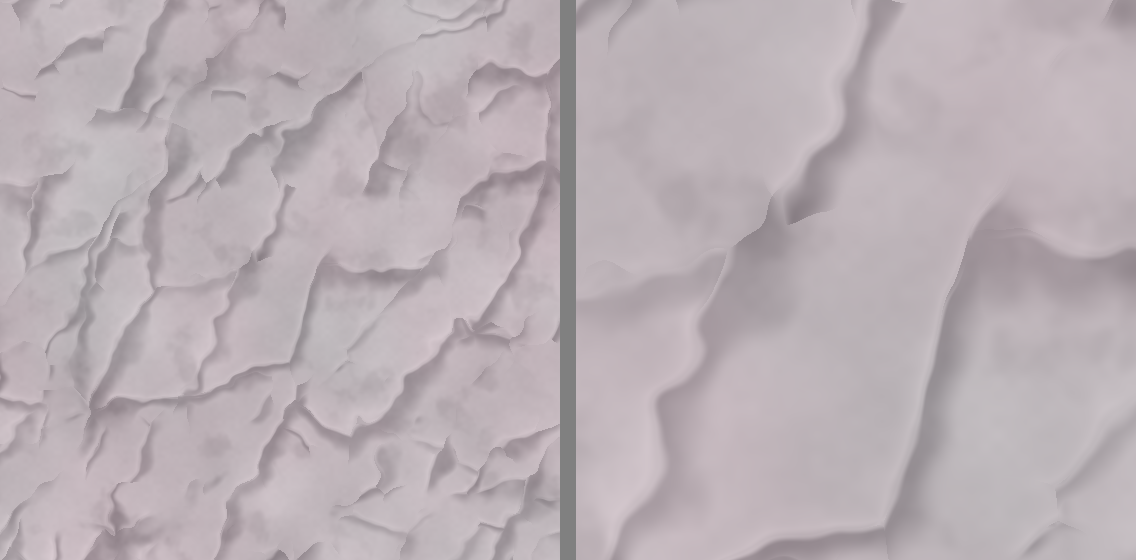
Left, the full canvas; right, a detail of the centre.
Reproduce this texture procedurally as a WebGL 2 fragment shader.

```glsl
#version 300 es
precision highp float;
// Rough trowelled plaster: smooth flakes with slanted, broken ledges.
// Two layers of warped, stretched Voronoi cells supply the ledges; each border
// casts a fading shadow on its lower right side and a thin bright lip opposite.

uniform vec2 u_resolution;
out vec4 fragColor;

const vec2 ACROSS = vec2(-0.83, 0.558);   // points to the upper left
const vec2 ALONG = vec2(0.558, 0.83);     // main run of the ledges
const vec2 SHADE_DIR = normalize(vec2(0.92, 0.40)); // in (across, along) axes

float hash(vec2 p) {
    return fract(sin(dot(p, vec2(127.1, 311.7))) * 43758.545);
}

vec2 hash2(vec2 p) {
    return vec2(hash(p), hash(p + vec2(37.3, 17.9)));
}

float noise(vec2 p) {
    vec2 i = floor(p), f = fract(p);
    f = f * f * (3.0 - 2.0 * f);
    return mix(mix(hash(i), hash(i + vec2(1, 0)), f.x),
               mix(hash(i + vec2(0, 1)), hash(i + vec2(1, 1)), f.x), f.y);
}

float fbm(vec2 p) {
    float sum = 0.0, amplitude = 0.533;
    for (int i = 0; i < 4; i++) {
        sum += amplitude * noise(p);
        p = mat2(1.6, 1.2, -1.2, 1.6) * p + 5.3;
        amplitude *= 0.5;
    }
    return sum;
}

// Feature point of a cell, relative to the cell corner
vec2 jitter(vec2 id, float seed) {
    return 0.06 + 0.88 * hash2(id + seed);
}

// Returns (shadow, lip) for one layer; q is in (across, along) axes
vec2 ledges(vec2 q, vec2 frequency, float width, float coverage, float seed) {
    vec2 cell = floor(q * frequency), f = fract(q * frequency);
    vec2 nearestId = vec2(0.0), nearest = vec2(0.0);
    float best = 1e3;
    for (int y = -1; y <= 1; y++)
    for (int x = -1; x <= 1; x++) {
        vec2 o = vec2(x, y);
        vec2 r = o + jitter(cell + o, seed) - f;
        if (dot(r, r) < best) {
            best = dot(r, r);
            nearest = r;
            nearestId = o;
        }
    }
    float breadth = width * (0.35 + 1.3 * noise(q * 13.0 + seed));
    vec2 result = vec2(0.0);
    for (int y = -2; y <= 2; y++)
    for (int x = -2; x <= 2; x++) {
        vec2 o = nearestId + vec2(x, y);
        vec2 r = o + jitter(cell + o, seed) - f;
        vec2 delta = r - nearest;
        if (dot(delta, delta) < 1e-5) continue;
        vec2 normal = normalize(delta);
        vec2 gradient = normal * frequency;
        float d = dot(0.5 * (r + nearest), normal) / length(gradient);
        float facing = dot(normalize(gradient), SHADE_DIR);
        float pairing = hash(2.0 * cell + nearestId + o + seed * 3.0);
        float strength = smoothstep(0.1, 0.6, abs(facing))
                       * smoothstep(1.0 - coverage, 1.15 - coverage, pairing);
        float onset = smoothstep(0.0, 0.0055, d);
        if (facing > 0.0) {
            float fade = 1.0 - smoothstep(0.25, 1.0, d / (breadth * (0.4 + 0.6 * facing)));
            result.x = max(result.x, strength * onset * fade);
        } else {
            result.y = max(result.y, strength * onset * exp(-d / 0.007));
        }
    }
    return result;
}

void main() {
    vec2 uv = gl_FragCoord.xy / min(u_resolution.x, u_resolution.y);

    // Wobble the plane so that the ledges curve and fray
    vec2 bend = vec2(fbm(uv * 7.0), fbm(uv * 7.0 + 31.7)) - 0.5;
    vec2 fray = vec2(noise(uv * 42.0), noise(uv * 42.0 + 11.3)) - 0.5;
    vec2 p = uv + 0.11 * bend + 0.009 * fray;
    vec2 q = vec2(dot(p, ACROSS), dot(p, ALONG)) + 3.0;

    // Large ledges and smaller chips, interrupted by patches of noise
    vec2 large = ledges(q, vec2(7.0, 4.2), 0.043, 0.68, 4.0);
    vec2 small = ledges(q, vec2(11.5, 8.0), 0.028, 0.36, 19.0);
    large *= smoothstep(0.22, 0.48, fbm(uv * 9.0 + 3.1));
    small *= smoothstep(0.36, 0.56, fbm(uv * 10.0 + 47.0));
    vec2 relief = max(large, small);

    // Uneven depth inside the shadows
    float shadow = relief.x * (0.62 + 0.6 * fbm(uv * 24.0 + 8.0));
    float lip = relief.y * (1.0 - relief.x);

    // Soft mottling and fine grain of the flat surface
    float mottle = fbm(uv * 8.0 + 71.0) - 0.5;
    float dent = smoothstep(0.58, 0.78, fbm(uv * 15.0 + 23.0));
    float grain = noise(uv * 130.0) - 0.5;
    float tint = fbm(uv * 5.0 + 90.0) - 0.5;

    vec3 color = vec3(0.757, 0.717, 0.737);
    color += 0.12 * mottle + 0.012 * grain - 0.05 * dent;
    color += tint * vec3(-0.03, 0.03, 0.01);
    color -= shadow * vec3(0.158, 0.158, 0.155);
    color += lip * vec3(0.075, 0.07, 0.07);
    fragColor = vec4(color, 1.0);
}
```
